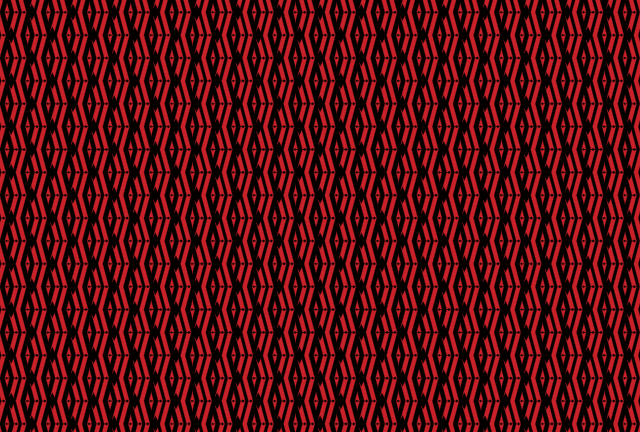
Give the GLSL for this pattern, as a Shadertoy shader.

```glsl
// Red slanted chevrons on black in a half-drop repeat: every row holds groups of
// three nested chevrons, the first cut to a small kite by the neighbouring group.
// Thin beaded lines split the tips; signed distances are joined by min and max.

const float PITCH_X = 74.1;   // width of one repeat, canvas height = 777
const float PITCH_Y = 41.13;  // distance between rows
const float SLANT = 0.268;    // sideways run of an arm per unit of height

// Signed offset from the nearest repeat of x = 0
float wrapX(float x) {
    return mod(x + 0.5 * PITCH_X, PITCH_X) - 0.5 * PITCH_X;
}

// Approximate signed distance to a diamond with the given half size
float diamond(vec2 p, vec2 halfSize) {
    p = abs(p) / halfSize;
    return (p.x + p.y - 1.0) * halfSize.x * halfSize.y / length(halfSize);
}

// One arm of a right-pointing chevron, its tip on the row at tipX
float chevron(vec2 p, float tipX) {
    return (abs(p.x - tipX + SLANT * p.y) - 4.1) * 0.966;
}

// Three nested chevrons; their left side is cut along the neighbouring group
float chevronGroup(vec2 p) {
    float arms = min(chevron(p, 2.5), min(chevron(p, 19.0), chevron(p, 33.0)));
    float cut = (SLANT * p.y - 2.0 - p.x) * 0.966;
    return max(arms, cut);
}

// Thin line along the row with a bead on each chevron tip
float beadedLine(vec2 p) {
    float line = max(p.y - 0.7, abs(p.x - 16.5) - 21.0);
    float beads = min(length(p - vec2(19.0, 0.0)), length(p - vec2(33.0, 0.0))) - 2.2;
    return min(min(line, beads), length(p - vec2(1.5, 0.0)) - 1.8);
}

void mainImage(out vec4 fragColor, in vec2 fragCoord) {
    float pixel = 777.0 / iResolution.y;
    vec2 p = vec2(fragCoord.x, iResolution.y - fragCoord.y) * pixel - vec2(418.0, 310.0);

    float red = 1e3;
    float dark = 1e3;

    // The rows above and below both reach into the band between them
    for (int k = 0; k < 2; k++) {
        float row = floor(p.y / PITCH_Y) + float(k);
        float shiftedX = p.x - 0.5 * PITCH_X * mod(row, 2.0);
        vec2 local = vec2(wrapX(shiftedX - 16.0) + 16.0, abs(p.y - row * PITCH_Y));

        red = min(red, chevronGroup(local));
        dark = min(dark, beadedLine(local));

        // Dark diamond between two groups of the same row
        dark = min(dark, diamond(vec2(wrapX(local.x - 46.5), local.y), vec2(8.0, 15.0)));
    }

    float coverage = clamp(0.5 - max(red, -dark) / (1.25 * pixel), 0.0, 1.0);
    fragColor = vec4(mix(vec3(0.015, 0.0, 0.0), vec3(0.79, 0.13, 0.16), coverage), 1.0);
}
```
